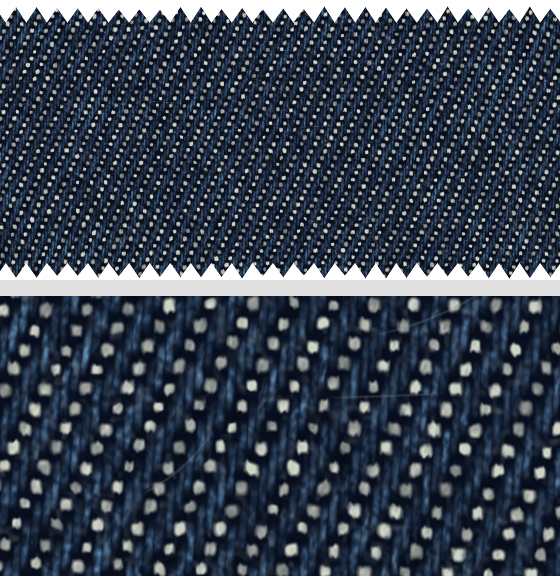
Top, the full canvas; bottom, a detail of the centre.
Give the GLSL for this texture, as a WebGL 2 fragment shader.

```glsl
#version 300 es
precision highp float;
// Swatch of indigo denim with pinked (zigzag) upper and lower edges on white.
// A 3/1 twill is built column by column: each warp yarn floats over three weft
// rows, then dips to show a pale weft dot; noise adds fibres, fading and lint.

uniform vec2 u_resolution;
out vec4 fragColor;

const vec3 PAPER = vec3(1.0);
const vec3 NAVY = vec3(0.020, 0.043, 0.098);
const vec3 INDIGO = vec3(0.18, 0.27, 0.375);
const vec3 CREAM = vec3(0.81, 0.83, 0.78);
const vec3 LINT = vec3(0.52, 0.55, 0.58);

const vec2 YARNS = vec2(82.0, 41.0);  // warp and weft yarns per canvas height
const float TWILL = 4.0;              // rows in one weave repeat
const float TOOTH = 0.0734;           // width of one pinked tooth
const float FIRST_PEAK = 0.0573;

float hash(vec2 p) {
    vec3 q = fract(vec3(p.xyx) * 0.1031);
    q += dot(q, q.yzx + 33.33);
    return fract((q.x + q.y) * q.z);
}

float noise(vec2 p) {
    vec2 i = floor(p), f = fract(p);
    f = f * f * (3.0 - 2.0 * f);
    return mix(mix(hash(i), hash(i + vec2(1, 0)), f.x),
               mix(hash(i + vec2(0, 1)), hash(i + vec2(1, 1)), f.x), f.y);
}

// 1 inside the inner radius, fading to 0 at the outer one
float falloff(float inner, float outer, float d) {
    return 1.0 - smoothstep(inner, outer, d);
}

// Light on one warp column: x = blue float, y = pale weft dot
vec2 weaveColumn(vec2 p, float column) {
    float s = (p.y - column) / TWILL;
    float repeatId = floor(s + 0.5 / TWILL);
    vec2 id = vec2(column, repeatId) + 200.0;
    float along = (s - repeatId) * TWILL;
    float across = p.x - column - 0.5;

    float lean = 0.22 * (along - 2.0) + 0.16 * (hash(id + 7.1) - 0.5);
    float warp = falloff(0.05, 0.6, abs(across - lean))
               * falloff(0.5, 1.5, abs(along - 2.0))
               * mix(0.6, 1.15, hash(id + 3.7));

    vec2 jitter = vec2(hash(id + 11.3), hash(id + 19.9)) - 0.5;
    vec2 d = abs(vec2(across, along) - jitter * vec2(0.22, 0.14))
           / (vec2(0.62, 0.335) * mix(0.84, 1.14, hash(id + 29.3)));
    float roundBox = pow(pow(d.x, 2.8) + pow(d.y, 2.8), 1.0 / 2.8);
    float weft = falloff(0.45, 1.25, roundBox) * mix(0.62, 1.12, hash(id + 41.7));
    return vec2(warp, weft);
}

vec3 denim(vec2 uv) {
    // slow drift of the yarns, then a finer wobble and ragged fibres
    vec2 p = uv * YARNS;
    p += 1.1 * (vec2(noise(uv * 3.0), noise(uv * 3.0 + 40.0)) - 0.5);
    p += 0.2 * (vec2(noise(p * 0.7), noise(p * 0.7 + 90.0)) - 0.5);
    vec2 ragged = p + 0.14 * (vec2(noise(p * 3.0 + 7.0), noise(p * 3.0 + 70.0)) - 0.5);

    vec2 light = vec2(0.0);
    for (int k = -1; k <= 1; k++)
        light = max(light, weaveColumn(ragged, floor(ragged.x) + float(k)));

    float fibre = noise(vec2(p.x * 2.6 - p.y * 1.2, p.y * 2.8));
    float strand = noise(vec2(p.x * 1.8 + p.y * 1.6, p.y * 3.6) + 30.0);
    float fading = mix(0.82, 1.2, noise(uv * 7.0 + 15.0));
    float lit = light.x * mix(0.4, 1.5, fibre) * mix(0.65, 1.4, strand) * fading;
    vec3 colour = mix(NAVY, INDIGO, lit + 0.08 * strand);
    colour = mix(colour, CREAM, clamp(light.y * mix(0.8, 1.14, fibre), 0.0, 1.0));
    float fuzz = smoothstep(0.55, 1.0, noise(p * vec2(1.5, 2.1) + 60.0));
    return mix(colour, LINT, 0.22 * fuzz * (0.4 + strand));
}

// Faint loose hair: a shallow arc around a centre
float hair(vec2 p, float angle, float halfLength, float bend) {
    float c = cos(angle), s = sin(angle);
    p = mat2(c, -s, s, c) * p;
    float d = abs(p.y - bend * p.x * p.x);
    return falloff(0.0003, 0.0026, d) * falloff(0.5, 1.0, abs(p.x) / halfLength);
}

// Inset of a pinked edge, with slightly uneven peaks
float pinkedInset(float x, float margin, float depth, float seed) {
    float t = (x - FIRST_PEAK) / TOOTH + 0.5;
    float valley = abs(fract(t) - 0.5) * 2.0;
    float uneven = 0.012 * (hash(vec2(floor(t) + 50.0, seed)) - 0.5);
    return margin + depth * valley + uneven * (1.0 - valley);
}

void main() {
    vec2 uv = gl_FragCoord.xy / u_resolution.y;
    vec3 colour = denim(uv);

    for (int k = 0; k < 7; k++) {
        vec2 id = vec2(float(k) * 3.7 + 1.0, 8.3);
        vec2 centre = vec2(2.0 * hash(id), mix(0.1, 0.9, hash(id + 5.0)));
        float h = hash(id + 13.0);
        colour = mix(colour, LINT, 0.26 * hair(uv - centre, 1.6 * h - 0.8,
                     mix(0.06, 0.13, hash(id + 21.0)), 5.0 * (h - 0.5)));
    }

    // cut the swatch between its two zigzags
    float top = 1.0 - pinkedInset(uv.x, 0.029, 0.052, 3.0) - uv.y;
    float bottom = uv.y - pinkedInset(uv.x, 0.011, 0.050, 17.0);
    float soft = 0.9 / u_resolution.y;
    float cloth = smoothstep(-soft, soft, min(top, bottom));
    fragColor = vec4(mix(PAPER, colour, cloth), 1.0);
}
```
